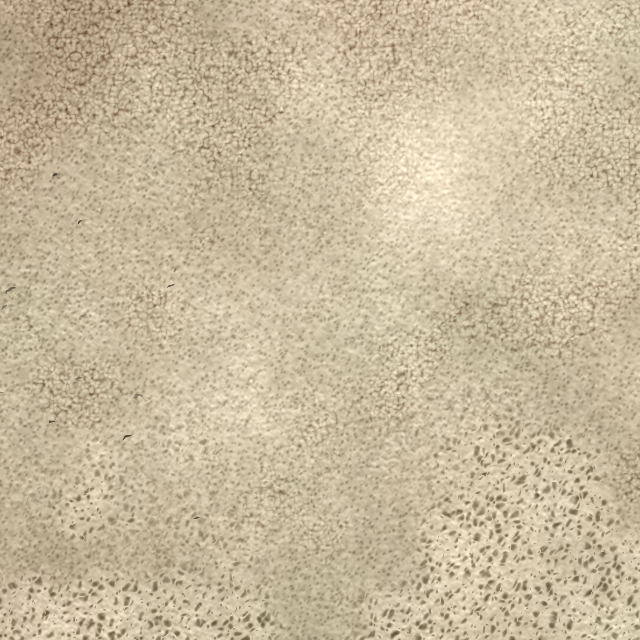
Give the GLSL for this texture, as a WebGL 2 fragment shader.

```glsl
#version 300 es
precision highp float;
// Weathered sandy ground: soft cloudy tones under a fine speckled grain,
// with patches of cellular crust above, slanted dark pits below, and a few
// short cracks. Built from value noise and jittered cells.
uniform vec2 u_resolution;
out vec4 fragColor;

float hash(vec2 p) {
  return fract(sin(dot(p, vec2(127.1, 311.7))) * 43758.5453);
}

vec2 hash2(vec2 p) {
  return vec2(hash(p), hash(p + 57.3));
}

float noise(vec2 p) {
  vec2 i = floor(p), f = fract(p);
  f = f * f * (3.0 - 2.0 * f);
  return mix(mix(hash(i), hash(i + vec2(1, 0)), f.x),
             mix(hash(i + vec2(0, 1)), hash(i + vec2(1, 1)), f.x), f.y);
}

float fbm(vec2 p) {
  float sum = 0.0, amp = 0.5;
  for (int i = 0; i < 5; i++) {
    sum += amp * noise(p);
    p = mat2(1.6, 1.2, -1.2, 1.6) * p + 7.7;
    amp *= 0.5;
  }
  return sum;
}

mat2 rotation(float a) {
  return mat2(cos(a), sin(a), -sin(a), cos(a));
}

// Distance to the nearest jittered point, and that point's random id
vec2 cells(vec2 p) {
  vec2 cell = floor(p), nearest = vec2(9.0, 0.0);
  for (int y = -1; y <= 1; y++)
    for (int x = -1; x <= 1; x++) {
      vec2 c = cell + vec2(x, y);
      float d = length(c + 0.1 + 0.8 * hash2(c) - p);
      if (d < nearest.x) nearest = vec2(d, hash(c + 19.1));
    }
  return nearest;
}

float grainHeight(vec2 p) {
  return 0.65 * noise(p) + 0.35 * noise(rotation(0.8) * p * 1.5 + 31.0);
}

// Sparse, short, bent strokes, at most one per grid cell
float cracks(vec2 uv) {
  vec2 p = uv * 11.0, cell = floor(p);
  float ink = 0.0;
  for (int y = -1; y <= 1; y++)
    for (int x = -1; x <= 1; x++) {
      vec2 c = cell + vec2(x, y);
      float chance = 0.4 * smoothstep(9.0, 0.0, c.x) * step(2.0, c.y) * step(c.y, 7.0);
      vec2 q = rotation(-0.2 - 0.7 * hash(c + 3.3)) * (p - c - hash2(c + 8.0));
      float len = mix(0.05, 0.13, hash(c + 5.1));
      q.y += 2.0 * q.x * q.x + 0.04 * (noise(p * 18.0) - 0.5);
      float width = 0.025 * (1.0 - smoothstep(0.0, len, abs(q.x)));
      float stroke = 1.0 - smoothstep(width * 0.3, width + 0.012, abs(q.y));
      stroke *= 1.0 - smoothstep(len * 0.7, len, abs(q.x));
      ink = max(ink, stroke * step(hash(c + 2.7), chance) * mix(0.4, 1.0, hash(c + 6.4)));
    }
  return ink;
}

void main() {
  vec2 uv = gl_FragCoord.xy / u_resolution;
  float cloud = fbm(uv * 3.2 + 4.0) - 0.48;
  float patches = fbm(uv * 8.0 + 21.0) - 0.48;
  vec2 wobble = vec2(noise(uv * 90.0), noise(uv * 90.0 + 40.0)) - 0.5;

  // Broad light and shade
  float tone = 0.16 * cloud + 0.16 * patches;
  vec2 glow = rotation(0.5) * (uv - vec2(0.71, 0.77)) * vec2(1.1, 0.8);
  float glowing = exp(-dot(glow, glow) * 70.0) * (0.8 + patches);
  tone += 0.1 * glowing;
  vec2 corner = uv - vec2(0.1, 1.0);
  tone -= 0.08 * exp(-18.0 * dot(corner, corner));

  // Where each kind of surface lies
  float pitArea = smoothstep(-0.1, 0.2, 0.24 - uv.y
                + 0.12 * cos(9.7 * (uv.x - 0.2)) + 0.05 * uv.x + 0.9 * patches);
  pitArea *= smoothstep(0.48, 0.3, uv.y);
  float crustArea = smoothstep(-0.16, 0.24, 0.4 * (uv.y - 0.55)
                  + 1.3 * (fbm(uv * 8.0 + 63.0) - 0.48));
  crustArea *= (1.0 - pitArea) * (1.0 - 0.85 * glowing);

  // Fine grain, softly lit from the upper left
  vec2 g = rotation(0.5) * uv * vec2(175.0, 190.0);
  float relief = grainHeight(g) - grainHeight(g + vec2(-0.4, 0.6));
  tone += relief * mix(0.1, 0.2, smoothstep(-0.15, 0.2, patches));
  tone += 0.11 * (noise(rotation(0.9) * uv * 165.0) - 0.5);

  // Scattered tiny dark specks
  vec2 speck = cells(rotation(-0.8) * uv * vec2(100.0, 130.0) + wobble * 0.4);
  float dot_ = step(0.45, speck.y) * (1.0 - smoothstep(0.05, 0.48, speck.x));
  tone += (1.0 - pitArea) * (0.02 - 0.14 * dot_ * (1.0 - 0.6 * glowing));

  // Pale crumbs of crust parted by broken brown seams
  float crumb = cells(uv * 135.0 + wobble * 0.9).x;
  float seam = smoothstep(0.4, 0.8, crumb) * crustArea * noise(uv * 80.0 + 9.0) * 1.6;
  tone += crustArea * (0.41 - crumb) * 0.22 - 0.1 * seam;

  // Slanted pits of mixed size in a lighter surface
  vec2 pit = cells(rotation(-0.95) * uv * vec2(68.0, 92.0) + wobble * 0.7);
  float radius = mix(0.12, 0.62, pit.y);
  float hollow = pitArea * (1.0 - smoothstep(radius * 0.2, radius, pit.x));
  tone += 0.06 * pitArea - 0.36 * hollow * mix(0.6, 1.0, pit.y);

  // Sand colour with pink and olive drift
  vec3 color = vec3(0.796, 0.738, 0.628) + tone;
  float drift = fbm(uv * 4.0 + 87.0) - 0.48 + 0.12 * (uv.y - 0.5);
  color += drift * vec3(0.03, -0.015, 0.0) + seam * vec3(0.02, -0.01, -0.015);
  color = mix(color, vec3(0.2, 0.17, 0.13), 0.85 * cracks(uv));
  fragColor = vec4(clamp(color, 0.0, 1.0), 1.0);
}
```
